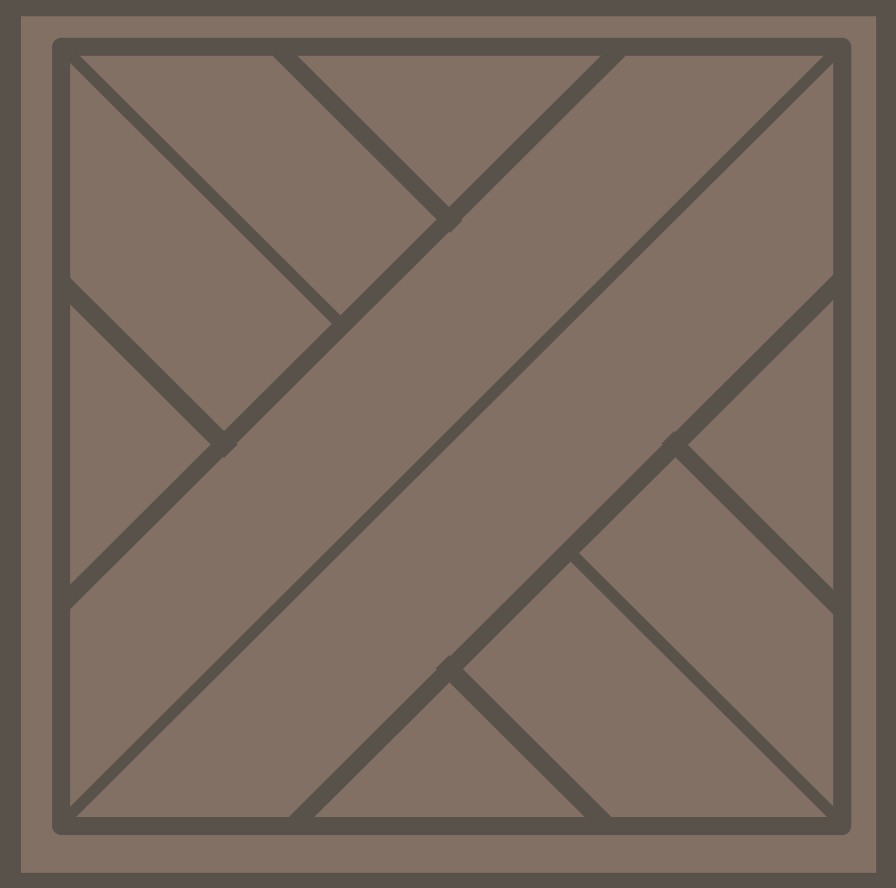
This texture is drawn by a Shadertoy shader. Its source:

```glsl
const vec3 WOOD = vec3(0.51, 0.44, 0.396);
const vec3 GROOVE = vec3(0.345, 0.322, 0.294);
const vec2 CANVAS = vec2(1.0, 0.9948);
const vec2 CRATE_CENTER = vec2(0.5041, 0.5059);

float boxDistance(vec2 p, vec2 halfSize, float radius) {
    vec2 d = abs(p) - halfSize + radius;
    return length(max(d, 0.0)) + min(max(d.x, d.y), 0.0) - radius;
}

float seamDistance(float coord, float center, float halfWidth) {
    return abs(coord - center) - halfWidth;
}

// Three seams parallel to the rising diagonal
float braceSeams(float across) {
    float middle = seamDistance(across, -0.0014, 0.0065);
    float upper = seamDistance(across, -0.1740, 0.0098);
    float lower = seamDistance(across, 0.1830, 0.0101);
    return min(middle, min(upper, lower));
}

// Falling seams, cut off where they meet the brace
float boardSeams(float across, float along) {
    float middle = seamDistance(along, 0.0014, 0.0067);
    float left = seamDistance(along, -0.1860, 0.0106);
    float right = seamDistance(along, 0.1699, 0.0098);
    float braceEdge = 0.1669 - abs(across - 0.0044);
    middle = max(middle, braceEdge + 0.003);
    return min(middle, max(min(left, right), braceEdge));
}

float coverage(float d, float pixel) {
    return clamp(0.5 - d / pixel, 0.0, 1.0);
}

void mainImage(out vec4 fragColor, in vec2 fragCoord) {
    vec2 p = fragCoord / iResolution.xy * CANVAS - CRATE_CENTER;
    float pixel = 1.0 / iResolution.x;

    // Rotated axes: across and along the falling diagonal boards
    float across = (p.x - p.y) * 0.70711;
    float along = (p.x + p.y) * 0.70711;

    // Outer border and rounded inner frame
    float border = -boxDistance(p - vec2(-0.0035, -0.0091), vec2(0.4772, 0.4798), 0.0);
    float frameOuter = boxDistance(p, vec2(0.4460, 0.4466), 0.0104);
    float frameInner = boxDistance(p, vec2(0.4258, 0.4264), 0.0);
    float frame = max(frameOuter, -frameInner);

    // Seams stay inside the frame
    float seams = min(braceSeams(across), boardSeams(across, along));
    seams = max(seams, frameInner - 0.005);

    float groove = min(min(border, frame), seams);
    fragColor = vec4(mix(WOOD, GROOVE, coverage(groove, pixel)), 1.0);
}
```
